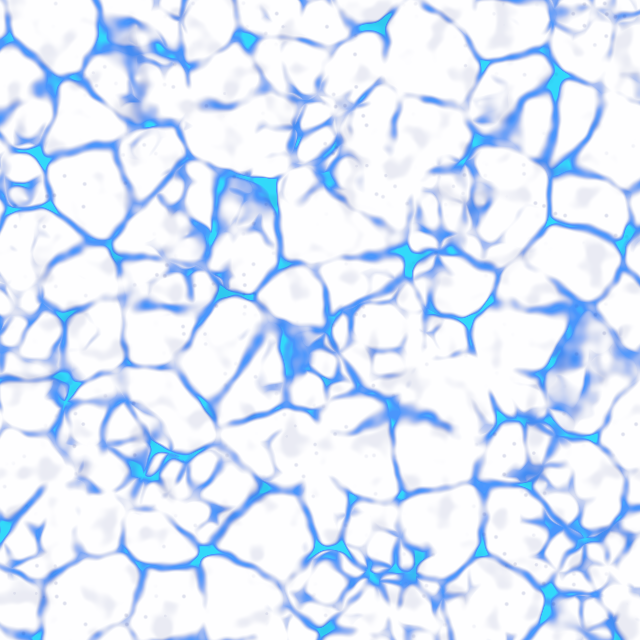
A WebGL 2 fragment shader for this texture:

```glsl
#version 300 es
precision highp float;
// Broken blue web of stained membranes around rounded white cells, with cyan knots.

uniform vec2 u_resolution;
out vec4 fragColor;

vec2 hash2(vec2 p) {
    vec3 q = fract(p.xyx * vec3(0.1031, 0.1030, 0.0973));
    q += dot(q, q.yzx + 33.33);
    return fract((q.xx + q.yz) * q.zy);
}

vec2 gradientAt(vec2 corner) {
    float angle = 6.2832 * hash2(corner + 200.0).x;
    return vec2(cos(angle), sin(angle));
}

// Gradient noise, roughly -0.7 to 0.7
float noise(vec2 p) {
    vec2 i = floor(p), f = p - i;
    vec2 u = f * f * f * (f * (f * 6.0 - 15.0) + 10.0);
    vec2 e = vec2(1.0, 0.0);
    float a = dot(gradientAt(i), f);
    float b = dot(gradientAt(i + e), f - e);
    float c = dot(gradientAt(i + e.yx), f - e.yx);
    float d = dot(gradientAt(i + e.xx), f - e.xx);
    return mix(mix(a, b, u.x), mix(c, d, u.x), u.y);
}

vec2 noise2(vec2 p) {
    return vec2(noise(p), noise(p + vec2(37.2, 71.7)));
}

// Distance to a cell centre, shortened by a random weight so walls curve
float siteDistance(vec2 p, vec2 cell) {
    vec2 site = cell + 0.5 + 0.92 * (hash2(cell + 100.0) - 0.5);
    return length(p - site) - 0.38 * hash2(cell + 157.0).x;
}

// x: wall profile, y: extra weight where three or more cells meet
vec2 cellWalls(vec2 p, float scale, float width) {
    p *= scale;
    width *= scale;
    vec2 home = floor(p);
    float nearest = 10.0;
    for (int k = 0; k < 25; k++)
        nearest = min(nearest, siteDistance(p, home + vec2(k % 5 - 2, k / 5 - 2)));
    vec2 sum = vec2(0.0);
    for (int k = 0; k < 25; k++) {
        float gap = siteDistance(p, home + vec2(k % 5 - 2, k / 5 - 2)) - nearest;
        vec2 g = gap / (width * vec2(1.0, 1.7));
        sum += exp(-g * g);
    }
    return vec2(min(sum.x - 1.0, 1.25), max(sum.y - 2.0, 0.0));
}

// Sparse soft dots, one candidate per grid square
float specks(vec2 p, float scale) {
    p *= scale;
    vec2 cell = floor(p);
    vec2 r = hash2(cell + 300.0);
    float dist = length(p - cell - mix(vec2(0.3), vec2(0.7), r));
    return smoothstep(0.28, 0.08, dist) * step(0.88, hash2(cell + 411.0).y);
}

vec3 blend(vec3 base, vec3 tint, float ink, float from, float to) {
    return mix(base, tint, clamp((ink - from) / (to - from), 0.0, 1.0));
}

vec3 stainColor(float ink) {
    vec3 c = vec3(0.995, 0.995, 1.0);
    c = blend(c, vec3(0.86, 0.88, 0.95), ink, 0.05, 0.20);
    c = blend(c, vec3(0.67, 0.75, 0.95), ink, 0.20, 0.38);
    c = blend(c, vec3(0.46, 0.64, 0.96), ink, 0.38, 0.60);
    c = blend(c, vec3(0.29, 0.59, 0.99), ink, 0.60, 0.82);
    return blend(c, vec3(0.20, 0.85, 0.98), ink, 0.90, 1.15);
}

void main() {
    vec2 uv = gl_FragCoord.xy / min(u_resolution.x, u_resolution.y);

    // Wavy and slightly ragged walls
    vec2 p = uv + 0.028 * noise2(uv * 7.0) + 0.006 * noise2(uv * 34.0);

    // Patchy strength, which opens gaps in the web
    float broad = noise(uv * 4.0 + 11.0);
    float local = noise(uv * 13.0 + 23.0);
    float ragged = noise(uv * 42.0 + 5.0);
    float presence = smoothstep(-0.36, 0.22, 0.45 * broad + 0.65 * local + 0.22 * ragged);
    float strength = presence * (0.76 + 0.30 * local + 0.30 * ragged);

    // Large cells everywhere, small ones in clusters
    vec2 large = cellWalls(p, 9.5, 0.0108);
    vec2 small = cellWalls(p + 3.7, 18.0, 0.0100);
    float cluster = smoothstep(-0.02, 0.30, noise(uv * 5.0 + 47.0) + 0.35 * noise(uv * 17.0 + 3.0));
    float ink = strength * max(large.x, 0.85 * cluster * small.x);

    // Thick knots at some junctions
    float knot = smoothstep(0.02, 0.32, noise(uv * 9.0 + 61.0) + 0.25 * broad);
    ink += 0.65 * knot * (0.35 + 0.65 * presence) * min(large.y, 1.0);
    ink += 0.18 * cluster * strength * min(small.y, 1.0);

    // Faint grey smudges and specks inside the cells
    float smudge = smoothstep(0.14, 0.50, noise(uv * 21.0 + 83.0) + 0.4 * ragged);
    float dust = specks(uv, 64.0) * smoothstep(-0.1, 0.3, noise(uv * 8.0 + 19.0));
    vec3 color = stainColor(ink);
    color *= 1.0 - vec3(0.13, 0.12, 0.07) * max(0.6 * smudge, dust);

    fragColor = vec4(color, 1.0);
}
```
